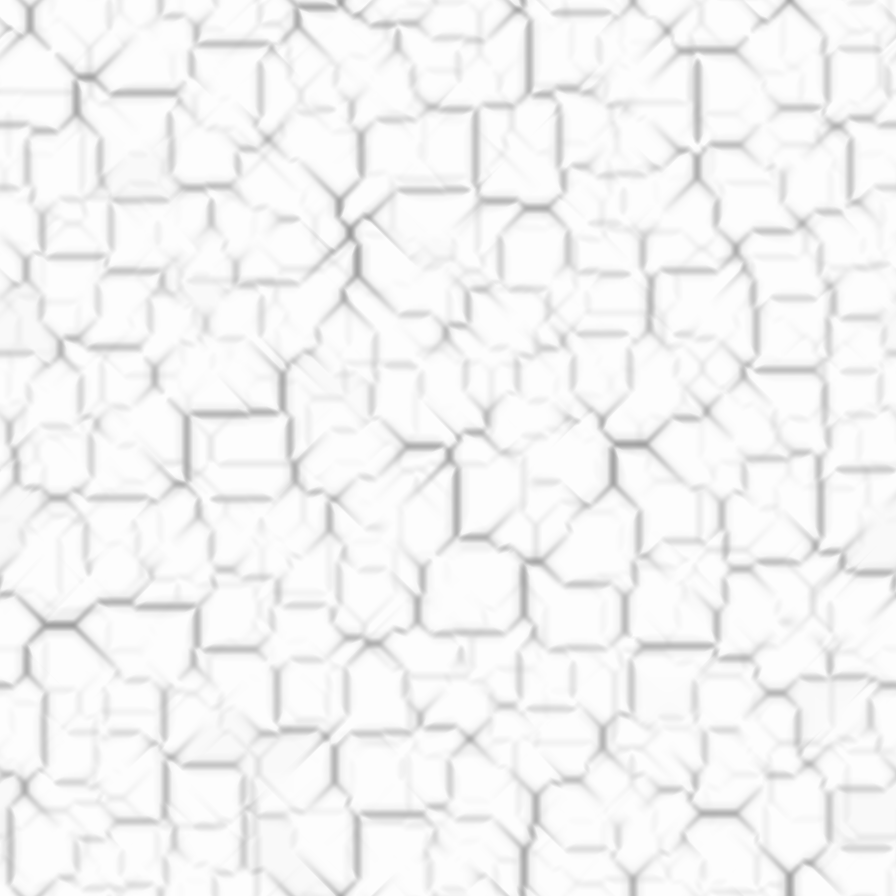
A WebGL 1 fragment shader for this texture map:

```glsl
precision highp float;
// Pale mosaic of squarish and octagonal blocks with soft grey grooves.
// A smooth Chebyshev cell field gives the height; its second differences
// along x and y give the grooves, and a weak second layer marks the faces.

#define GRID 10.0           // grid squares across the canvas (tiles)
#define SITES 2             // cell sites per grid square
#define SHARPNESS 65.0      // crispness of the cell borders
#define GROOVE_REACH 0.075  // half width of the dark core, in squares
#define HALO_REACH 0.18     // half width of the faint shade, in squares
#define GROOVE_DEPTH 3.5
#define HALO_DEPTH 0.24
#define FACE_DEPTH 0.5      // strength of the faint marks on the faces
#define FLAT_SHARE 0.05     // share of cells with a slight tint
#define FLAT_TINT 0.016
#define PAPER 0.992
#define SHADE_LIMIT 0.48    // soft ceiling of the darkening

uniform vec2 u_resolution;

// Two site coordinates and one tint value per site
vec3 hash3(vec2 square, float layer) {
  vec3 p = vec3(square, square.x + 17.0 * layer);
  p = fract(p * vec3(0.1031, 0.1030, 0.0973) + 0.317);
  p += dot(p, p.yxz + 33.33);
  return fract((p.xxy + p.yzz) * p.zyx);
}

// x: smooth minimum of squared Chebyshev distance, y: tint of the cell
vec2 cellField(vec2 p, float layer) {
  vec2 base = floor(p);
  float total = 0.0;
  float tinted = 0.0;
  for (int j = -1; j <= 1; j++) {
    for (int i = -1; i <= 1; i++) {
      vec2 square = base + vec2(float(i), float(j));
      for (int s = 0; s < SITES; s++) {
        vec3 site = hash3(mod(square, GRID), layer + float(s));
        vec2 d = square + site.xy - p;
        d *= d;
        float weight = exp(-SHARPNESS * max(d.x, d.y));
        total += weight;
        tinted += weight * step(site.z, FLAT_SHARE);
      }
    }
  }
  return vec2(-log(total) / SHARPNESS, tinted / total);
}

// Ridge strength along x and along y
vec2 crease(vec2 p, float height, float reach, float layer) {
  vec2 dx = vec2(reach, 0.0);
  vec2 dy = dx.yx;
  vec2 around = vec2(
    cellField(p + dx, layer).x + cellField(p - dx, layer).x,
    cellField(p + dy, layer).x + cellField(p - dy, layer).x);
  return max(2.0 * height - around, 0.0);
}

void main() {
  vec2 p = GRID * gl_FragCoord.xy / u_resolution.y;
  vec2 field = cellField(p, 0.0);

  // Main grooves: dark core and wide soft halo
  vec2 core = pow(crease(p, field.x, GROOVE_REACH, 0.0), vec2(1.2));
  vec2 halo = crease(p, field.x, HALO_REACH, 0.0);

  // Faint marks from an independent set of cells
  float faceHeight = cellField(p, 5.0).x;
  vec2 face = crease(p, faceHeight, GROOVE_REACH, 5.0);

  float shade = GROOVE_DEPTH * length(core)
              + HALO_DEPTH * length(halo)
              + FACE_DEPTH * length(face)
              + FLAT_TINT * field.y;
  shade = SHADE_LIMIT * (1.0 - exp(-shade / SHADE_LIMIT));
  gl_FragColor = vec4(vec3(PAPER - shade), 1.0);
}
```
